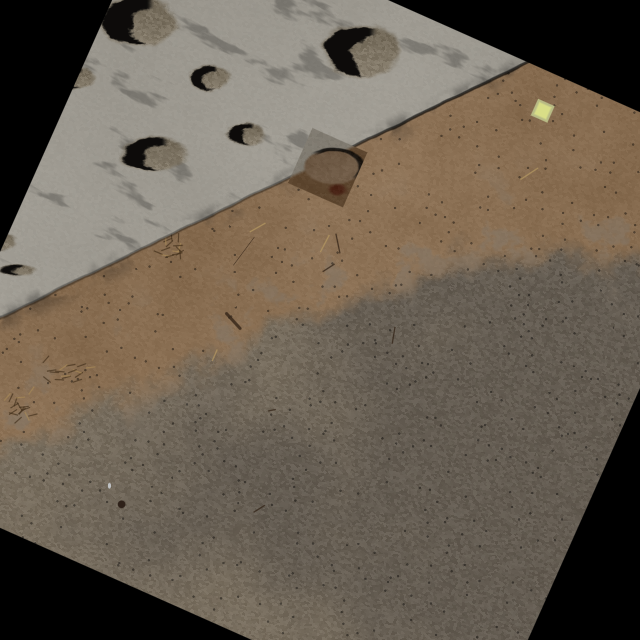
A Shadertoy shader for this texture:

```glsl
// A tilted square of ground on black: a pale pitted wall, a band of sand and
// rough pavement. Layered sines bend the borders, cellular noise gives grain,
// and loops place the pits, twigs and clumps of dry litter.

const mat2 TILT = mat2(.9135, -.4067, .4067, .9135);

float hash(vec2 p) {
    p = fract(p * vec2(.1031, .1137));
    p += dot(p, p.yx + 33.33);
    return fract((p.x + p.y) * p.x * 7.31);
}

// Layered sines, roughly -1 to 1
float waves(vec2 p) {
    float sum = 0., amp = .5;
    for (int i = 0; i < 6; i++) {
        p = mat2(.8, .6, -.6, .8) * p * 1.75 + 1.3;
        sum += amp * sin(p.x + 1.6 * sin(p.y));
        amp *= .62;
    }
    return sum;
}

// Cellular noise: distance to the nearest seed, and that seed's random value
vec2 cells(vec2 p) {
    vec2 base = floor(p), best = vec2(9., 0.);
    for (int j = -1; j <= 1; j++)
        for (int i = -1; i <= 1; i++) {
            vec2 c = base + vec2(i, j) + 90.;
            vec2 seed = c - 90. + vec2(hash(c), hash(c + 57.));
            float d = length(p - seed);
            if (d < best.x) best = vec2(d, hash(c + 131.));
        }
    return best;
}

float box(vec2 p, float halfSide) {
    vec2 d = abs(p) - halfSide;
    return max(d.x, d.y);
}

float segment(vec2 p, vec2 a, vec2 b) {
    vec2 ab = b - a;
    return length(p - a - ab * clamp(dot(p - a, ab) / dot(ab, ab), 0., 1.));
}

// Coverage of a shape with signed distance d
float fill(float d) {
    float aa = .75 / iResolution.y;
    return 1. - smoothstep(-aa, aa, d);
}

vec3 addPits(vec3 col, vec2 p, float grain) {
    vec4 pits[8] = vec4[8](
        vec4(.217, .967, .057, .039), vec4(.564, .921, .058, .040),
        vec4(.327, .878, .031, .020), vec4(.241, .759, .052, .026),
        vec4(.385, .790, .029, .017), vec4(.027, .578, .026, .009),
        vec4(.118, .878, .028, .017), vec4(.000, .622, .024, .013));
    for (int i = 0; i < 8; i++) {
        vec2 l = (p - pits[i].xy) / pits[i].zw;
        float wobble = .10 * waves(l * 1.6 + float(i) * 4.);
        float r = length(l) + wobble, soft = .0016 / pits[i].w;
        vec3 rubble = vec3(.46, .42, .35) + .09 * grain + .10 * wobble - .06 * l.y;
        col = mix(col, rubble, .85 * (1. - smoothstep(.92 - soft, 1.08 + soft, r)));
        // Shade cast from the upper left, cut by the lit floor
        float lit = length((l - vec2(.42, -.2)) * vec2(1., .9)) + 1.5 * wobble;
        float shade = smoothstep(.70 - soft, .72 + soft, lit) * (1. - smoothstep(.2, .45, l.x));
        col = mix(col, vec3(.05, .045, .04), shade * (1. - smoothstep(.95 - soft, .95 + soft, r)));
    }
    return col;
}

vec3 addLitter(vec3 col, vec2 p) {
    vec4 twigs[11] = vec4[11](
        vec4(.354, .510, .375, .487), vec4(.525, .634, .531, .605),
        vec4(.505, .576, .522, .587), vec4(.365, .586, .397, .629),
        vec4(.617, .488, .613, .464), vec4(.397, .200, .413, .210),
        vec4(.420, .358, .430, .360), vec4(.514, .632, .501, .607),
        vec4(.814, .720, .840, .737), vec4(.391, .638, .414, .651),
        vec4(.332, .437, .339, .453));
    for (int i = 0; i < 11; i++) {
        vec3 tint = i < 7 ? vec3(.20, .14, .09) : vec3(.70, .59, .38);
        float width = i == 0 ? .0024 : i == 3 ? .0004 : .0010;
        col = mix(col, tint, .8 * fill(segment(p, twigs[i].xy, twigs[i].zw) - width));
    }
    // Clumps: centre and spread
    vec4 clumps[3] = vec4[3](vec4(.104, .420, .038, .014),
        vec4(.029, .366, .017, .023), vec4(.271, .612, .019, .014));
    for (int k = 0; k < 3; k++)
        for (int i = 0; i < 16; i++) {
            vec2 id = vec2(float(i) * 3. + 5., float(k) * 17. + 9.);
            vec2 a = clumps[k].xy + clumps[k].zw * (2. * vec2(hash(id), hash(id + 40.)) - 1.);
            float turn = 6.28 * hash(id + 80.);
            vec2 b = a + .013 * vec2(cos(turn), sin(turn));
            vec3 tint = i % 4 == 0 ? vec3(.66, .54, .34) : vec3(.25, .18, .10);
            col = mix(col, tint, .7 * fill(segment(p, a, b) - .0009));
        }
    return col;
}

void mainImage(out vec4 fragColor, in vec2 fragCoord) {
    vec2 p = fragCoord / iResolution.xy, q = (p - .5) * TILT;
    float broad = waves(p * 3.), fine = waves(p * 17.);
    vec2 grit = cells(q * vec2(210., 290.)), speck = cells(p * 75.);
    float grain = grit.y - .5;

    // Pavement and sand
    vec3 pave = mix(vec3(.47, .43, .37), vec3(.39, .36, .32),
        smoothstep(-.25, .45, .4 * broad + .9 * (p.x - .5) + .1)) + .07 * grain;
    vec3 sand = vec3(.54, .435, .325) + .022 * broad + .015 * fine + .035 * grain;
    float shore = p.y - (.295 + .42 * p.x - .5 * max(p.x - .72, 0.));
    float sandy = smoothstep(-.025, .035, shore + .022 * broad + .026 * fine);
    vec3 col = mix(pave, sand, sandy);
    float stain = smoothstep(.35, .8, fine) * smoothstep(.16, .0, abs(shore - .03));
    col = mix(col, vec3(.50, .46, .41), .5 * stain);
    col *= 1. - .4 * step(.86, speck.y) * smoothstep(.20, .08, speck.x);

    // Wall with soiled foot and dark seam
    float wallLine = (p.y - .503 - .485 * p.x) * .9 + .0015 * fine;
    col *= 1. - .25 * smoothstep(.035, .0, -wallLine) * smoothstep(-.1, .7, fine);
    col = addLitter(col, p);
    vec3 wall = vec3(.625, .61, .575) - .07 * (p.y - .7) + .018 * broad + .02 * grain;
    wall *= 1. - .22 * smoothstep(.5, .9, waves(q * vec2(9., 24.)));
    wall *= 1. - .3 * smoothstep(.022, .0, wallLine) * smoothstep(-.2, .7, fine);
    col = mix(col, addPits(wall, p, grain), fill(-wallLine));
    col *= 1. - (.35 + .3 * smoothstep(.4, .65, p.x)) * smoothstep(.004, .001, abs(wallLine));

    // Inset square with a rounded brown stone
    vec2 e = (p - vec2(.521, .739)) / vec2(.046, .028);
    float stone = length(e) + .06 * fine;
    vec3 inset = mix(vec3(.36, .27, .18), vec3(.50, .48, .44), smoothstep(-.004, .004, wallLine));
    inset = mix(inset, vec3(.42, .34, .26) + .05 * fine, smoothstep(1.05, .9, stone));
    inset *= 1. - .75 * smoothstep(.14, .04, abs(stone - .97)) * smoothstep(-.1, .5, e.x + e.y);
    inset = mix(inset, vec3(.25, .08, .04), .7 * smoothstep(.012, .004, length((p - vec2(.526, .704)) * vec2(.6, 1.)) + .004 * fine));
    col = mix(col, inset + .03 * grain, fill(box((p - vec2(.512, .738)) * TILT, .047)));

    // Yellow tag and loose pebbles
    float tag = box((p - vec2(.848, .827)) * TILT, .0142);
    col = mix(col, mix(vec3(.72, .73, .52), vec3(.85, .87, .53), smoothstep(-.002, -.006, tag)), fill(tag));
    col = mix(col, vec3(.18, .13, .10), fill(length(p - vec2(.190, .212)) - .006));
    col = mix(col, vec3(.75, .76, .77), fill(length((p - vec2(.171, .241)) * vec2(1.4, .8)) - .0035));

    fragColor = vec4(col * fill(box(q, .5)), 1.);
}
```
